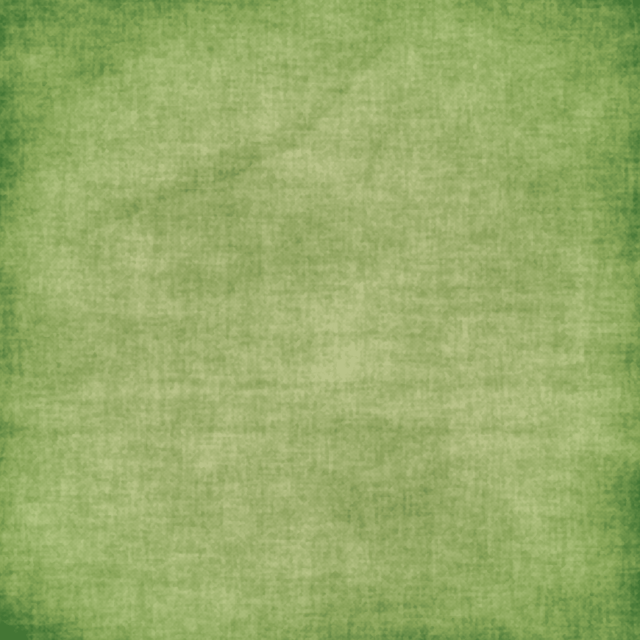
Reproduce this texture procedurally as a WebGL 1 fragment shader.

```glsl
precision highp float;
uniform vec2 u_resolution;

const vec3 DEEP_GREEN = vec3(0.29, 0.45, 0.23);
const vec3 MOSS_GREEN = vec3(0.55, 0.632, 0.36);
const vec3 PALE_GREEN = vec3(0.73, 0.768, 0.54);

vec3 hash3(vec2 p) {
  vec3 q = fract(p.xyx * vec3(0.1031, 0.1030, 0.0973));
  q += dot(q, q.yxz + 33.33);
  return fract((q.xxy + q.yzz) * q.zyx);
}

// Smooth cellular noise: jittered points blend their values, range -1 to 1
float cellNoise(vec2 p, float seed) {
  vec2 cell = floor(p);
  vec2 local = p - cell;
  float total = 0.0;
  float weights = 0.0;
  for (int y = -1; y <= 1; y++) {
    for (int x = -1; x <= 1; x++) {
      vec2 offset = vec2(float(x), float(y));
      vec3 h = hash3(cell + offset + seed * 17.0);
      vec2 d = offset + h.xy - local;
      float w = exp(-4.0 * dot(d, d));
      total += w * (2.0 * h.z - 1.0);
      weights += w;
    }
  }
  return total / weights;
}

// Fold from a to b: crisp on the line, fading out to its left side
float crease(vec2 p, vec2 a, vec2 b, float width) {
  float len = length(b - a);
  vec2 dir = (b - a) / len;
  float along = dot(p - a, dir) / len;
  float side = dot(p - a, vec2(-dir.y, dir.x));
  float ends = smoothstep(-0.04, 0.15, along) * (1.0 - smoothstep(0.85, 1.04, along));
  return ends * smoothstep(-0.005, 0.004, side) * exp(-max(side, 0.0) / width);
}

float clouds(vec2 p) {
  return 0.10 * cellNoise(p * 4.0, 1.0)
       + 0.09 * cellNoise(p * vec2(8.0, 11.0), 2.0)
       + 0.08 * cellNoise(p * vec2(15.0, 24.0), 3.0)
       + 0.05 * cellNoise(p * 46.0, 4.0);
}

float streaks(vec2 p) {
  float patches = 0.6 + 0.6 * cellNoise(p * vec2(3.0, 7.0), 5.0);
  return patches * (0.08 * cellNoise(p * vec2(5.0, 75.0), 6.0)
                  + 0.04 * cellNoise(p * vec2(60.0, 4.0), 7.0));
}

float weave(vec2 p) {
  float warp = cellNoise(p * vec2(210.0, 32.0), 8.0);
  float weft = cellNoise(p * vec2(32.0, 210.0), 9.0);
  float grain = cellNoise(p * 230.0, 10.0);
  vec2 thread = sin(p * 6.2832 * 155.0);
  return 0.085 * (warp + weft) + 0.13 * grain + 0.025 * thread.x * thread.y;
}

float folds(vec2 p) {
  float dark = 0.19 * crease(p, vec2(0.09, 0.615), vec2(0.49, 0.78), 0.022)
             + 0.15 * crease(p, vec2(0.46, 0.765), vec2(0.62, 0.95), 0.025)
             + 0.10 * crease(p, vec2(0.80, 0.32), vec2(0.66, 0.50), 0.030)
             + 0.09 * crease(p, vec2(0.15, 0.325), vec2(0.98, 0.322), 0.008);
  float light = 0.09 * crease(p, vec2(0.48, 0.53), vec2(0.70, 0.63), 0.015)
              + 0.08 * crease(p, vec2(0.79, 0.325), vec2(0.98, 0.39), 0.015);
  return light - dark;
}

// Worn dark border, strongest right at the rim
float border(vec2 p) {
  vec2 rim = exp(-p / 0.045) + exp((p - 1.0) / 0.045);
  return 0.42 * rim.x + 0.34 * rim.y;
}

void main() {
  vec2 p = gl_FragCoord.xy / u_resolution;
  vec2 wobble = 0.004 * vec2(cellNoise(p * 18.0, 11.0), cellNoise(p * 18.0, 12.0));
  float cloud = clouds(p + wobble);
  float reach = length(p - vec2(0.49, 0.47));

  float tone = 0.72 + cloud + streaks(p) + folds(p + wobble) + weave(p);
  tone -= border(p) * (0.85 - 2.5 * cloud);
  tone -= 0.09 * smoothstep(0.2, 0.7, reach);

  vec3 color = mix(DEEP_GREEN, MOSS_GREEN, clamp(tone * 2.0, 0.0, 1.0));
  color = mix(color, PALE_GREEN, clamp(tone * 2.0 - 1.0, 0.0, 1.0));

  // Fresher green toward the rim, chalkier in the middle
  color += vec3(-0.025, 0.012, -0.025) * smoothstep(0.25, 0.6, reach);
  gl_FragColor = vec4(color, 1.0);
}
```
